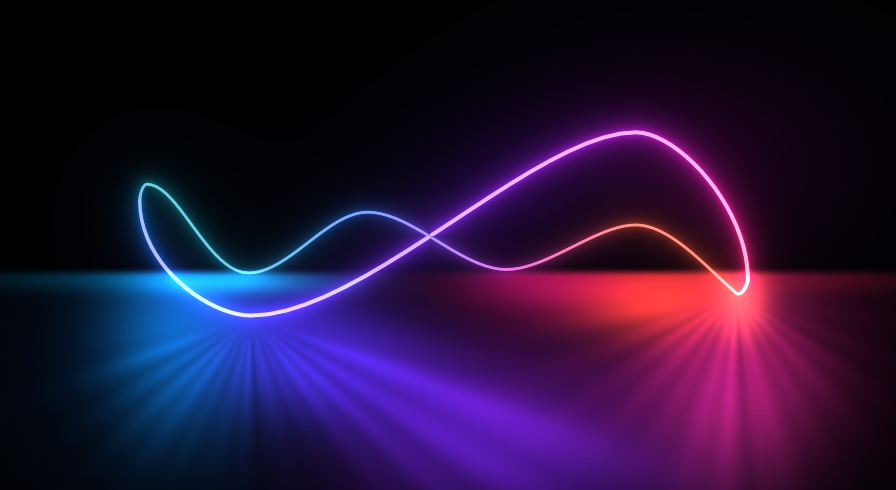
This background is drawn by a Shadertoy shader. Its source:

```glsl
// A looping neon ribbon of light hovering over a dark floor with coloured reflections.

const int ANCHORS = 10;
const int STEPS = 20;
const float HORIZON = -0.05;

// Ribbon anchors: position (xy) and travel direction (zw), scaled by chord length
const vec4 PATH[ANCHORS] = vec4[ANCHORS](
    vec4(-0.614, 0.124, -0.7, 0.0),  vec4(-0.629, 0.089, 0.0, -1.2),
    vec4(-0.402, -0.144, 0.8, 0.0),  vec4(0.383, 0.230, 0.7, 0.0),
    vec4(0.612, -0.069, 0.0, -1.15), vec4(0.588, -0.098, -0.75, 0.65),
    vec4(0.383, 0.041, -0.85, 0.0),  vec4(0.119, -0.050, -0.9, 0.0),
    vec4(-0.164, 0.067, -0.9, 0.0),  vec4(-0.407, -0.057, -0.9, 0.0));

// Light colour at each anchor
const vec3 LIGHT[ANCHORS] = vec3[ANCHORS](
    vec3(0.08, 0.75, 0.80), vec3(0.05, 0.50, 0.90), vec3(0.28, 0.20, 1.00),
    vec3(0.75, 0.10, 0.85), vec3(1.00, 0.12, 0.42), vec3(1.00, 0.33, 0.15),
    vec3(1.00, 0.36, 0.08), vec3(0.80, 0.15, 0.75), vec3(0.15, 0.45, 1.00),
    vec3(0.08, 0.70, 0.85));

// Cubic Hermite curve between two anchors
vec2 ribbonPoint(vec4 a, vec4 b, float u) {
    vec2 chord = b.xy - a.xy;
    float s = u * u * (3.0 - 2.0 * u);
    float v = 1.0 - u;
    return a.xy + chord * s + length(chord) * u * v * (a.zw * v - b.zw * u);
}

float segmentDistance(vec2 p, vec2 a, vec2 b) {
    vec2 ab = b - a;
    float h = clamp(dot(p - a, ab) / max(dot(ab, ab), 1e-8), 0.0, 1.0);
    return length(p - a - ab * h);
}

float hashSlope(float cell) {
    return fract(sin(cell * 127.1) * 437.58) * 2.0 - 1.0;
}

// One-dimensional gradient noise
float gradientNoise(float x) {
    float cell = floor(x), f = x - cell;
    float s = f * f * f * (f * (f * 6.0 - 15.0) + 10.0);
    return 2.0 * mix(hashSlope(cell) * f, hashSlope(cell + 1.0) * (f - 1.0), s);
}

// Soft elliptical patch of light
float pool(vec2 p, vec2 centre, vec2 radii, float tilt) {
    float c = cos(tilt), s = sin(tilt);
    vec2 d = p - centre;
    vec2 q = vec2(c * d.x + s * d.y, c * d.y - s * d.x) / radii;
    return exp(-dot(q, q));
}

// Streaks fanning downward from a contact point
float rays(vec2 p, vec2 apex, float frequency) {
    vec2 d = p - apex;
    float streak = gradientNoise(atan(d.x, -d.y) * frequency);
    return 1.0 + 0.3 * streak * smoothstep(0.0, 0.1, -d.y);
}

vec3 floorLight(vec2 p) {
    float coolRays = rays(p, PATH[2].xy, 7.0);
    float warmRays = rays(p, PATH[5].xy, 6.0);
    vec3 cool = vec3(0.01, 0.32, 0.52) * pool(p, vec2(-0.56, -0.18), vec2(0.14, 0.20), 0.0);
    cool += vec3(0.01, 0.06, 0.13) * pool(p, vec2(-0.55, -0.25), vec2(0.32, 0.26), 0.0);
    cool += vec3(0.10, 0.08, 0.38) * pool(p, vec2(-0.30, -0.24), vec2(0.20, 0.11), 0.0);
    cool += vec3(0.20, 0.07, 0.50) * pool(p, vec2(-0.08, -0.31), vec2(0.38, 0.12), -0.45);
    cool += vec3(0.20, 0.05, 0.36) * pool(p, vec2(0.13, -0.42), vec2(0.36, 0.20), 0.0);
    vec3 warm = vec3(0.50, 0.09, 0.32) * pool(p, vec2(0.59, -0.29), vec2(0.17, 0.22), 0.0);
    warm += vec3(0.20, 0.02, 0.11) * pool(p, vec2(0.48, -0.20), vec2(0.42, 0.22), 0.0);
    warm += vec3(0.65, 0.20, 0.00) * pool(p, vec2(0.43, -0.11), vec2(0.16, 0.08), 0.0);
    warm += vec3(0.45, 0.03, 0.22) * pool(p, vec2(0.22, -0.08), vec2(0.20, 0.06), 0.0);
    warm += vec3(0.60, 0.25, 0.15) * pool(p, vec2(0.60, -0.12), vec2(0.05, 0.07), 0.0);
    // Grazing light along the horizon
    vec3 grazing = vec3(0.02, 0.42, 0.50) * pool(p, vec2(-0.43, -0.075), vec2(0.17, 0.025), 0.0);
    grazing += vec3(0.00, 0.13, 0.17) * pool(p, vec2(-0.70, -0.07), vec2(0.30, 0.025), 0.0);
    grazing += vec3(0.16, 0.02, 0.04) * pool(p, vec2(0.75, -0.07), vec2(0.25, 0.03), 0.0);
    return cool * coolRays + warm * warmRays + grazing;
}

vec3 wallHaze(vec2 p) {
    return vec3(0.09, 0.005, 0.09) * pool(p, vec2(0.50, 0.17), vec2(0.30, 0.20), 0.0)
         + vec3(0.05, 0.01, 0.12) * pool(p, vec2(0.08, 0.10), vec2(0.28, 0.15), 0.5);
}

// Bright tube, tight glow and wide halo of the ribbon
vec3 ribbonLight(vec2 p, float pixel) {
    float nearest = 10.0, nearestFront = 0.0;
    vec3 tint = vec3(0.0), halo = vec3(0.0);
    for (int i = 0; i < ANCHORS; i++) {
        int j = (i + 1) % ANCHORS;
        vec2 a = PATH[i].xy;
        for (int k = 1; k <= STEPS; k++) {
            float u = float(k) / float(STEPS), t = float(i) + u;
            vec2 b = ribbonPoint(PATH[i], PATH[j], u);
            vec3 light = mix(LIGHT[i], LIGHT[j], u);
            float front = smoothstep(0.3, 1.7, t) * (1.0 - smoothstep(4.0, 5.5, t));
            float d = segmentDistance(p, a, b);
            if (d < nearest) { nearest = d; tint = light; nearestFront = front; }
            vec2 toMiddle = p - 0.5 * (a + b);
            float q = dot(toMiddle, toMiddle) + 0.0036;
            halo += light * mix(0.4, 1.0, front) * length(b - a) / (q * q);
            a = b;
        }
    }
    float radius = mix(0.0028, 0.0040, nearestFront);
    float tube = 1.0 - smoothstep(radius - 0.6 * pixel, radius + 0.6 * pixel, nearest);
    vec3 glow = tint * exp(-nearest / 0.011) * mix(0.4, 0.65, nearestFront);
    vec3 core = mix(tint, vec3(1.0, 0.92, 1.0), mix(0.4, 0.72, nearestFront));
    return mix(glow + halo * 3.2e-5, core, tube);
}

void mainImage(out vec4 fragColor, in vec2 fragCoord) {
    vec2 p = (fragCoord - 0.5 * iResolution.xy) / iResolution.y;
    float onFloor = 1.0 - smoothstep(HORIZON - 0.016, HORIZON + 0.006, p.y);
    vec3 color = vec3(0.004, 0.004, 0.014);
    color += mix(wallHaze(p), floorLight(p), onFloor);
    color += ribbonLight(p, 1.0 / iResolution.y);
    fragColor = vec4(clamp(color, 0.0, 1.0), 1.0);
}
```
